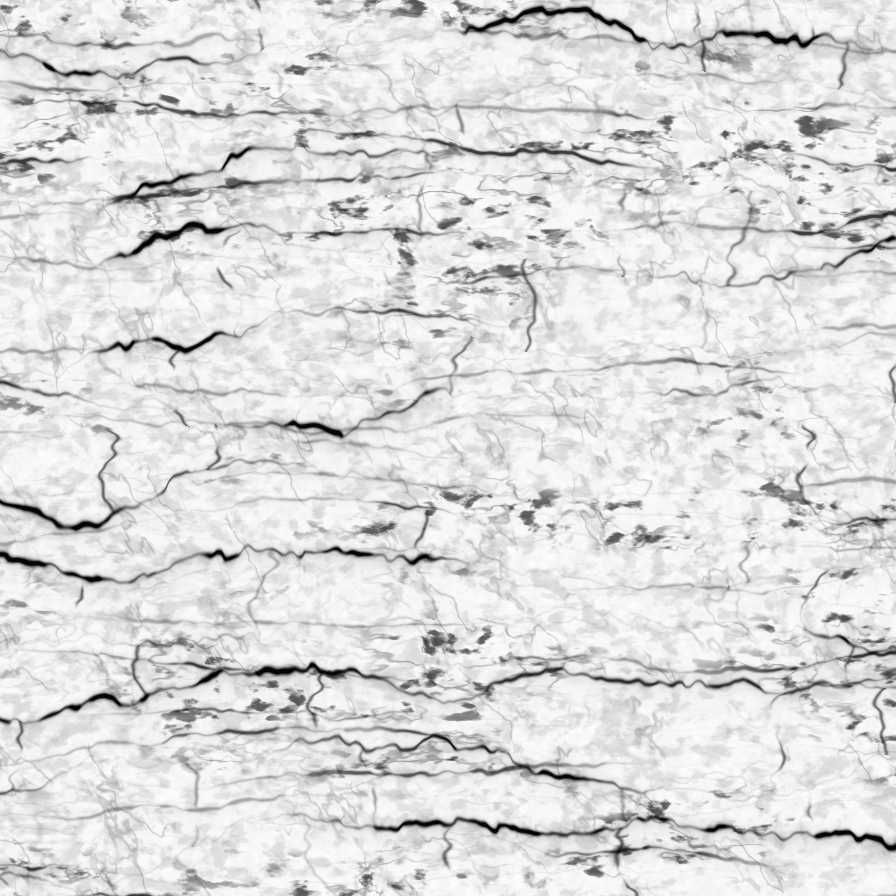
A Shadertoy shader for this texture map:

```glsl
const float PALE = 1.0;     // open rock faces
const float BLACK = 0.02;   // deepest crevices

float hash(vec2 p) {
    vec3 q = fract(p.xyx * 0.1031);
    q += dot(q, q.yzx + 33.33);
    return fract((q.x + q.y) * q.z);
}

float noise(vec2 p) {
    vec2 cell = floor(p), f = fract(p);
    f = f * f * f * (f * (f * 6.0 - 15.0) + 10.0);
    float low = mix(hash(cell), hash(cell + vec2(1, 0)), f.x);
    float high = mix(hash(cell + vec2(0, 1)), hash(cell + vec2(1, 1)), f.x);
    return mix(low, high, f.y);
}

float fbm(vec2 p) {
    float sum = 0.0, gain = 0.533;
    for (int i = 0; i < 4; i++) {
        sum += gain * noise(p);
        p = mat2(1.6, 1.2, -1.2, 1.6) * p + 7.3;
        gain *= 0.5;
    }
    return sum;
}

float bell(float d, float width) {
    return exp(-d * d / (width * width));
}

// Height offset of a bedding line, in row units
float wobble(float x, float seed) {
    return 1.0 * (noise(vec2(x * 2.7, seed)) - 0.5)
         + 0.5 * (noise(vec2(x * 8.0, seed + 1.0)) - 0.5)
         + 0.16 * (noise(vec2(x * 29.0, seed + 2.0)) - 0.5)
         + 0.10 * (noise(vec2(x * 85.0, seed + 3.0)) - 0.5);
}

// Stacked wavy crevices: x = darkness, y = index of the enclosing layer
vec2 bedding(vec2 p, float rows, float width, float sparsity, float seed) {
    float row = floor(p.y * rows), dark = 0.0, layer = row - 2.0;
    for (int k = -2; k <= 2; k++) {
        float line = row + float(k);
        float id = line * 7.0 + seed;
        float d = p.y - (line + 0.5 + wobble(p.x, id)) / rows;
        float run = smoothstep(sparsity, sparsity + 0.42, noise(vec2(p.x * 5.0, id + 4.0)));
        float breaks = 0.65 * noise(vec2(p.x * 30.0, id + 5.0))
                     + 0.35 * noise(vec2(p.x * 90.0, id + 6.0));
        float open = run * mix(0.2, 1.0, smoothstep(0.25, 0.7, breaks));
        float core = bell(d, width * (0.5 + 0.6 * open)) * (0.07 + 1.1 * open);
        float halo = 0.16 * run * exp(-abs(d) / (width * (d < 0.0 ? 3.0 : 1.5)));
        dark = max(dark, core + halo);
        layer += step(0.0, d);
    }
    return vec2(min(dark, 1.0), layer);
}

// Upright broken cracks that stay inside one layer
float joints(vec2 p, float layer, float columns) {
    float wander = 0.16 * (noise(vec2(p.y * 24.0, layer * 3.0)) - 0.5)
                 + 0.06 * (noise(vec2(p.y * 90.0, layer * 5.0)) - 0.5);
    float x = p.x * columns + hash(vec2(layer, 41.0)) + wander;
    vec2 id = vec2(floor(x), layer + 60.0);
    float d = (fract(x) - mix(0.25, 0.75, hash(id))) / columns;
    float present = smoothstep(0.35, 0.8, hash(id + 19.0));
    float breaks = smoothstep(0.2, 0.75, noise(vec2(p.y * 45.0, id.x * 9.0 + layer)));
    return present * breaks * bell(d, 0.0013 + 0.0011 * breaks);
}

// Soft veins along the middle level of a noise field, cut into short runs
float hairline(vec2 p, float width) {
    float vein = bell(fbm(p) - 0.5, width);
    return vein * smoothstep(0.42, 0.75, noise(p * 0.9 + 31.0));
}

// Scattered soft hollows
float pits(vec2 p, float level) {
    return smoothstep(level, level + 0.2, fbm(p));
}

void mainImage(out vec4 fragColor, in vec2 fragCoord) {
    vec2 uv = fragCoord / iResolution.xy;
    vec2 bend = vec2(fbm(uv * 13.0), fbm(uv * 13.0 + 50.0)) - 0.5;
    vec2 p = uv + bend * vec2(0.03, 0.014);
    float rough = smoothstep(0.42, 0.64, fbm(uv * vec2(4.0, 12.0) + 12.0));

    // Main ledges and thinner splits between them
    vec2 ledges = bedding(p, 12.0, 0.0031, 0.36, 0.0);
    float splits = bedding(p, 27.0, 0.0022, 0.5, 400.0).x;
    float cracks = joints(p, ledges.y, 6.0);

    // Hairlines: slanted on the faces, flat in the rough bands
    float slanted = hairline((p + vec2(p.y * 0.4, 0.0)) * vec2(32.0, 22.0), 0.03);
    float flat_ = hairline(p * vec2(20.0, 44.0) + 80.0, 0.035);

    // Surface relief
    float mottle = smoothstep(0.46, 0.76, fbm(p * vec2(64.0, 80.0)));
    float grain = fbm(uv * 130.0);
    float hollows = pits(p * vec2(42.0, 80.0) + 20.0, 0.6);

    float light = PALE - 0.10 * mottle - 0.06 * grain;
    light *= 1.0 - 0.17 * slanted;
    light *= 1.0 - flat_ * mix(0.08, 0.30, rough);
    light *= 1.0 - hollows * mix(0.08, 0.62, rough);
    light *= 1.0 - 0.55 * cracks;
    light *= 1.0 - splits * mix(0.3, 0.75, rough);
    light = mix(light, BLACK, ledges.x);
    fragColor = vec4(vec3(clamp(light, BLACK, 1.0)), 1.0);
}
```
